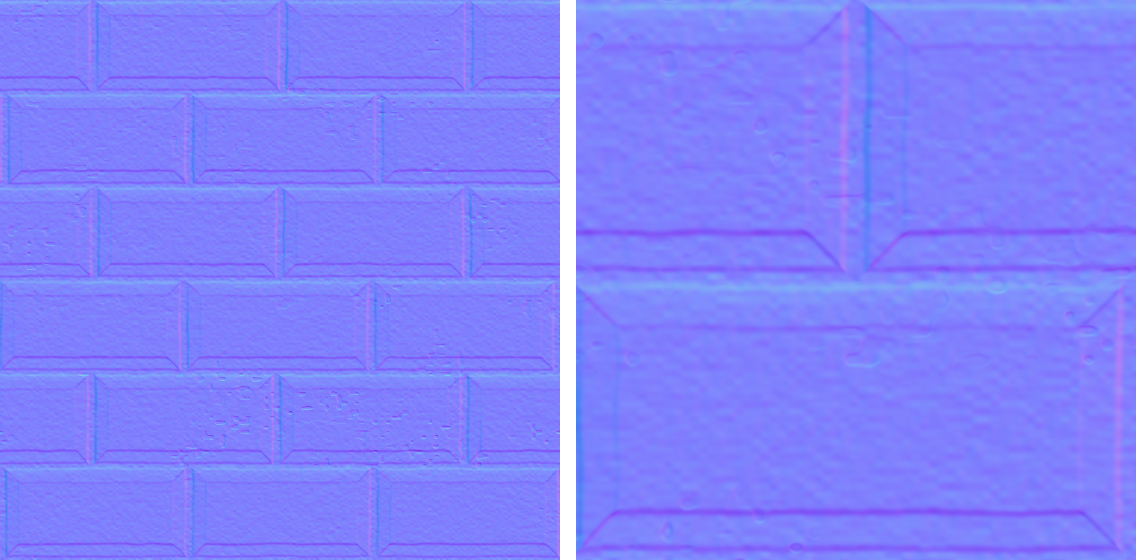
Left: the whole. Right: its middle third, enlarged.
Give the GLSL for this texture map, as a WebGL 1 fragment shader.

```glsl
precision highp float;
// Tangent-space normal map of painted, bevelled bricks in running bond:
// three bricks across, six courses down. Edge slopes come from distances to
// the brick sides; plaster grain and damage from differences of wrapping noise.
uniform vec2 u_resolution;

float hash(vec2 p) {
  return fract(sin(dot(p, vec2(127.1, 311.7))) * 43758.5453);
}

// Value noise that wraps after "cells" lattice steps over the unit square.
float noise(vec2 uv, vec2 cells) {
  vec2 p = uv * cells;
  vec2 i = floor(p);
  vec2 f = fract(p);
  f = f * f * (3.0 - 2.0 * f);
  vec2 a = mod(i, cells);
  vec2 b = mod(i + 1.0, cells);
  return mix(mix(hash(a), hash(vec2(b.x, a.y)), f.x),
             mix(hash(vec2(a.x, b.y)), hash(b), f.x), f.y);
}

// Soft line of half width w around d = 0.
float line(float d, float w) {
  return exp(-d * d / (w * w));
}

// Bevel strip between the outer edge and the inner panel.
float strip(float d) {
  return smoothstep(0.0, 0.02, d) * (1.0 - smoothstep(0.12, 0.145, d));
}

// Heights: x is the even plaster grain, y is chips, cracks and streaks.
vec2 relief(vec2 uv) {
  float grain = 0.50 * noise(uv, vec2(108.0, 128.0))
              + 0.44 * noise(uv + 0.37, vec2(190.0, 224.0))
              + 0.30 * noise(uv + 0.71, vec2(46.0, 58.0));
  float patches = smoothstep(0.5, 0.8, noise(uv + 0.13, vec2(11.0, 17.0)));
  float chips = smoothstep(0.68, 0.9, noise(uv + 0.59, vec2(92.0, 116.0)));
  float path = noise(uv, vec2(11.0, 22.0)) + 0.3 * noise(uv, vec2(60.0, 70.0));
  float crack = smoothstep(0.6, 0.66, path);
  float streaks = noise(uv, vec2(130.0, 14.0));
  return vec2(grain, -patches * (1.0 * chips + 0.35 * crack) + 0.2 * streaks);
}

// Sideways offset of the joint at the left of a brick.
float jointShift(float column, float row) {
  return (hash(vec2(mod(column, 3.0) + 7.0, row + 19.0)) - 0.5) * 0.035;
}

void main() {
  vec2 uv = gl_FragCoord.xy / u_resolution;

  // Courses are one unit high, bricks two units long; edges waver a little.
  vec2 waver = vec2(noise(uv, vec2(31.0)), noise(uv + 0.43, vec2(37.0))) - 0.5;
  vec2 p = uv * 6.0 + 0.014 * waver;
  float row = mod(floor(p.y), 6.0);
  float y = fract(p.y);
  float x = p.x + mod(row, 2.0) + (hash(vec2(row, 4.0)) - 0.5) * 0.09;
  float column = floor(x * 0.5);
  x -= column * 2.0;
  vec2 brick = vec2(mod(column, 3.0), row);

  // Distances inward from the four sides.
  float left = x - 0.042 - jointShift(column, row);
  float right = 1.958 + jointShift(column + 1.0, row) - x;
  float bottom = y - 0.04;
  float top = 0.975 - y;
  float dx = min(left, right);
  float dy = min(bottom, top);
  float d = min(dx, dy);
  float onSide = smoothstep(-0.01, 0.01, dy - dx);

  // Slopes of the left and right bevels.
  float fade = 0.5 + noise(uv + 0.27, vec2(23.0, 29.0));
  float leftSlope = -0.34 * line(left, 0.014) - 0.03 * strip(left)
                  - 0.11 * line(left - 0.135, 0.011);
  float rightSlope = 0.27 * line(right, 0.014) + 0.02 * strip(right)
                   + 0.07 * line(right - 0.135, 0.011);
  float sideSlope = (leftSlope + rightSlope) * fade;

  // Slopes of the upper and lower bevels.
  float topSlope = 0.27 * line(top, 0.014) + 0.05 * strip(top)
                 + 0.05 * line(top - 0.03, 0.03)
                 - 0.11 * line(top - 0.145, 0.013);
  float bottomSlope = -0.23 * line(bottom, 0.014) + 0.03 * strip(bottom)
                    - 0.36 * line(bottom - 0.13, 0.0135);
  float levelSlope = topSlope * (0.6 + 0.4 * fade) + bottomSlope;
  vec2 slope = vec2(sideSlope * onSide, levelSlope * (1.0 - onSide));

  // Mitres where two bevels meet, deeper at the lower corners.
  float mitre = line(dx - dy, 0.014) * strip(d);
  float lower = step(bottom, top);
  float facing = left < right ? 1.0 : -1.0;
  slope += mitre * mix(0.65, 1.0, lower) * vec2(0.09 * facing, -0.24);

  // Mortar rises gently under the course above and is rougher than the panels.
  float mortar = 1.0 - smoothstep(-0.02, 0.0, d);
  slope.y += mortar * (0.07 * (1.0 - onSide) + 0.01);

  // Surface grain everywhere, damage varying from brick to brick.
  float e = 0.0015;
  vec2 here = relief(uv);
  vec2 alongX = relief(uv + vec2(e, 0.0)) - here;
  vec2 alongY = relief(uv + vec2(0.0, e)) - here;
  float wear = 0.2 + 0.4 * pow(hash(brick + 2.6), 2.0) + 0.35 * line(row - 1.0, 0.4);
  float rough = 0.72 + 0.35 * mortar;
  slope -= rough * vec2(0.45 * alongX.x, 0.72 * alongY.x);
  slope -= wear * vec2(0.7 * alongX.y, alongY.y);

  vec3 normal = normalize(vec3(slope, 1.0));
  gl_FragColor = vec4((normal * 0.5 + 0.5) * vec3(1.0, 1.0, 0.993), 1.0);
}
```
